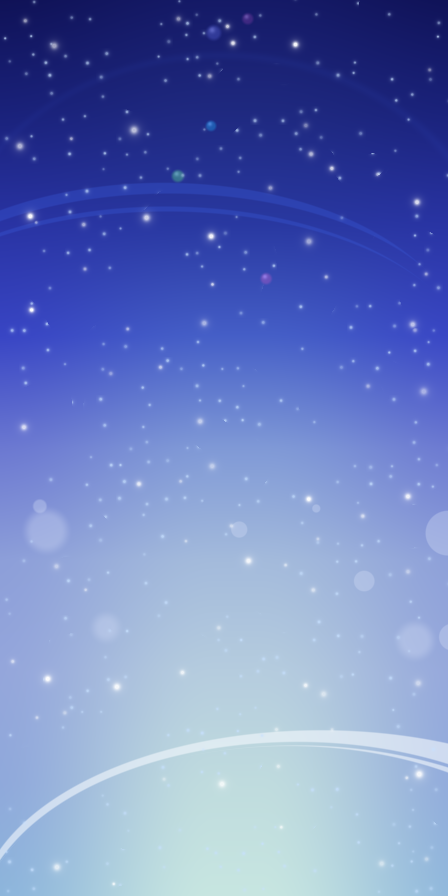
Give the GLSL for this background, as a Shadertoy shader.

```glsl
const vec3 CENTRE_SKY[9] = vec3[9](
    vec3(.78, .90, .88), vec3(.75, .86, .87), vec3(.71, .80, .87),
    vec3(.64, .73, .86), vec3(.50, .60, .84), vec3(.27, .37, .78),
    vec3(.16, .22, .63), vec3(.12, .16, .50), vec3(.08, .10, .40));
const vec3 EDGE_SKY[9] = vec3[9](
    vec3(.55, .71, .86), vec3(.56, .66, .86), vec3(.58, .65, .86),
    vec3(.55, .62, .85), vec3(.42, .47, .82), vec3(.22, .27, .77),
    vec3(.16, .20, .64), vec3(.10, .13, .48), vec3(.06, .07, .34));

// Bokeh: centre, radius, edge softness
const vec4 BOKEH[9] = vec4[9](
    vec4(.104, .815, .045, .014), vec4(.089, .870, .015, .003),
    vec4(.534, .818, .018, .002), vec4(.813, .703, .023, .002),
    vec4(.927, .570, .038, .014), vec4(.237, .599, .028, .014),
    vec4(.706, .865, .009, .002), vec4(1.00, .810, .050, .002),
    vec4(1.01, .578, .030, .002));

// Coloured orbs: centre and radius, then tint
const vec3 ORBS[5] = vec3[5](
    vec3(.477, 1.927, .017), vec3(.553, 1.958, .013), vec3(.471, 1.719, .012),
    vec3(.397, 1.607, .014), vec3(.594, 1.378, .013));
const vec3 ORB_TINTS[5] = vec3[5](
    vec3(.24, .28, .68), vec3(.32, .18, .55), vec3(.12, .45, .78),
    vec3(.25, .58, .55), vec3(.52, .33, .75));

vec3 hash3(vec2 p) {
    vec3 q = fract(p.xyx * vec3(.1031, .1030, .0973));
    q += dot(q, q.yxz + 33.33);
    return fract((q.xxy + q.yzz) * q.zyx);
}

float cornerSlope(vec2 cell, vec2 f, vec2 corner) {
    float angle = 6.2832 * hash3(cell + corner).x;
    return dot(vec2(cos(angle), sin(angle)), f - corner);
}

float gradientNoise(vec2 p) {
    vec2 i = floor(p), f = fract(p);
    vec2 u = f * f * (3. - 2. * f);
    float low = mix(cornerSlope(i, f, vec2(0)), cornerSlope(i, f, vec2(1, 0)), u.x);
    float high = mix(cornerSlope(i, f, vec2(0, 1)), cornerSlope(i, f, vec2(1)), u.x);
    return mix(low, high, u.y);
}

vec3 ramp(vec3 stops[9], float t) {
    float x = clamp(t, 0., 1.) * 8.;
    int i = int(min(x, 7.));
    return mix(stops[i], stops[i + 1], x - float(i));
}

float ellipseDistance(vec2 p, vec2 centre, vec2 radii) {
    vec2 q = (p - centre) / radii;
    float k = length(q);
    return k * (k - 1.) / max(length(q / radii), 1e-4);
}

// Upper arc between two ellipses; each is centre, radii
float crescent(vec2 p, vec4 outer, vec4 inner, float blur) {
    float inside = smoothstep(blur, -blur, ellipseDistance(p, outer.xy, outer.zw));
    float outside = smoothstep(-blur, blur, ellipseDistance(p, inner.xy, inner.zw));
    return inside * outside * smoothstep(0., .1, p.y - outer.y);
}

// One jittered star per chosen grid cell
float stars(vec2 p, float cellSize, float chance, float radius, float seed) {
    vec2 cell = floor(p / cellSize);
    vec3 h = hash3(cell + seed);
    vec3 k = hash3(cell + seed + 71.);
    vec2 d = p - (cell + .2 + .6 * h.xy) * cellSize;
    float r = radius * mix(.7, 1.15, k.x);
    float glow = exp(-dot(d, d) / (r * r)) + .2 * exp(-dot(d, d) / (5. * r * r));
    return step(h.z, chance) * mix(.45, 1., k.y) * min(glow, 1.);
}

void mainImage(out vec4 fragColor, in vec2 fragCoord) {
    vec2 p = fragCoord / iResolution.xy * vec2(1, 2);
    float pixel = 2. / iResolution.y;

    // Sky
    float side = smoothstep(.05, .56, abs(p.x - .53));
    vec3 color = mix(ramp(CENTRE_SKY, p.y * .5), ramp(EDGE_SKY, p.y * .5), side);

    // Faint upper arcs
    vec3 arcBlue = vec3(.22, .35, .85);
    float arc = crescent(p, vec4(.365, 1.201, .677, .391), vec4(.378, 1.198, .682, .370), pixel);
    arc += crescent(p, vec4(.370, 1.174, .682, .365), vec4(.372, 1.174, .690, .354), pixel);
    arc += .25 * crescent(p, vec4(.495, 1.349, .625, .534), vec4(.490, 1.335, .620, .535), .01);
    color = mix(color, arcBlue, .35 * min(arc, 1.));

    // Bright lower arcs
    vec3 arcWhite = vec3(.95, .97, .99);
    float band = crescent(p, vec4(.716, -.047, .768, .417), vec4(.664, -.078, .716, .422), pixel);
    float thin = crescent(p, vec4(.664, -.083, .716, .419), vec4(.643, -.083, .695, .418), pixel);
    color = mix(color, arcWhite, .62 * max(band, thin));

    // Bokeh discs
    for (int i = 0; i < 9; i++) {
        vec4 b = BOKEH[i];
        float blur = max(b.w, pixel * .7);
        float disc = smoothstep(blur, -blur, length(p - b.xy) - b.z);
        color = mix(color, vec3(.82, .86, .96), .36 * disc);
    }

    // Orbs with a shaded body and a small highlight
    for (int i = 0; i < 5; i++) {
        vec2 d = (p - ORBS[i].xy) / ORBS[i].z;
        float body = smoothstep(1.25, .6, length(d));
        float shine = exp(-6. * dot(d - vec2(-.2, .35), d - vec2(-.2, .35)));
        color = mix(color, ORB_TINTS[i] + .25 * shine, .65 * body);
    }

    // Clustered dust and scattered bright stars
    float cluster = smoothstep(-.3, .4, gradientNoise(p * 5. + 3.));
    float dust = stars(p, .043, .05 + .55 * cluster, .0035, 11.);
    float medium = stars(p, .11, .3, .0045, 37.);
    float bright = stars(p, .2, .55, .0075, 5.);
    color = mix(color, vec3(.78, .88, 1.), .75 * dust);
    color = mix(color, vec3(1), max(medium * .8, bright));

    fragColor = vec4(color, 1);
}
```
